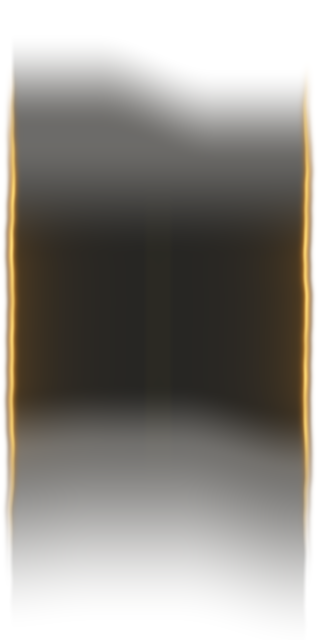
Write a Shadertoy shader that draws this background.

```glsl
// A tall smoky panel fading to white above and below, with two molten gold edges.
// Stacked smooth ramps shape the panel; gradient noise bends the glowing
// filaments, and exponential falloffs add warm light and soft outer shadows.

const vec3 WHITE = vec3(1.0);
const vec3 STONE = vec3(0.425, 0.42, 0.41);
const vec3 CHARCOAL = vec3(0.148, 0.146, 0.138);
const vec3 WARM_LIGHT = vec3(0.17, 0.09, -0.01);
const vec3 AMBER = vec3(0.74, 0.46, 0.12);
const vec3 PALE_GOLD = vec3(1.0, 0.86, 0.47);
const vec3 FRINGE = vec3(0.36, 0.31, 0.27);

float slopeAt(float cell, float seed) {
    return fract(sin(cell * 127.1 + seed * 311.7) * 43758.5) * 2.0 - 1.0;
}

// One-dimensional gradient noise
float gradientNoise(float p, float seed) {
    float cell = floor(p);
    float f = p - cell;
    float blend = f * f * f * (f * (f * 6.0 - 15.0) + 10.0);
    return 2.0 * mix(slopeAt(cell, seed) * f,
                     slopeAt(cell + 1.0, seed) * (f - 1.0), blend);
}

float bell(float d, float width) {
    return exp(-d * d / (width * width));
}

// One inside a range, easing to zero over the given margins
float window(float x, float start, float end, float fadeIn, float fadeOut) {
    return smoothstep(start, start + fadeIn, x)
         * (1.0 - smoothstep(end - fadeOut, end, x));
}

// Vertical fade of the panel; depth runs from the top downwards
vec3 panelColor(float x, float depth) {
    float topDepth = depth - 0.055 * smoothstep(0.3, 0.68, x);
    float lowDepth = depth - 0.04 * smoothstep(0.55, 0.95, x)
                   - 0.012 * (1.0 - smoothstep(0.0, 0.3, x));
    vec3 color = mix(WHITE, STONE, smoothstep(0.05, 0.2, topDepth));
    color = mix(color, CHARCOAL, smoothstep(0.22, 0.4, depth));
    color = mix(color, STONE, smoothstep(0.6, 0.7, lowDepth));
    return mix(color, WHITE, smoothstep(0.66, 0.98, lowDepth));
}

// Horizontal place of a filament at the given depth
float filamentX(float base, float depth, float seed) {
    float lean = 0.006 * (0.5 - depth);
    return base + lean + 0.006 * gradientNoise(depth * 9.0, seed)
         + 0.002 * gradientNoise(depth * 27.0, seed + 5.0);
}

// Adds a gold filament; outward is the signed distance away from the panel
vec3 addFilament(vec3 color, float outward, float depth, float seed) {
    float shadow = bell(outward - 0.011, 0.009)
                 * window(depth, 0.1, 0.93, 0.3, 0.3);
    color = mix(color, FRINGE, 0.5 * shadow);

    float strength = window(depth, 0.09, 0.88, 0.22, 0.3);
    float shimmer = 0.85 + 0.3 * gradientNoise(depth * 14.0, seed + 9.0);
    float halo = bell(outward, 0.014) * strength;
    float core = bell(outward, 0.0065) * strength * shimmer;
    color = mix(color, AMBER, 0.75 * halo);
    return mix(color, PALE_GOLD, clamp(core, 0.0, 1.0));
}

void mainImage(out vec4 fragColor, in vec2 fragCoord) {
    vec2 uv = fragCoord / iResolution.xy;
    float depth = 1.0 - uv.y;
    float leftOut = filamentX(0.038, depth, 1.0) - uv.x;
    float rightOut = uv.x - filamentX(0.956, depth, 2.0);

    // Smoky body with warm light from both sides and a faint central strip
    vec3 color = panelColor(uv.x, depth);
    float inset = max(-max(leftOut, rightOut), 0.0);
    float warmBand = window(depth, 0.27, 0.78, 0.15, 0.2);
    color += WARM_LIGHT * exp(-9.0 * inset) * warmBand;
    float strip = window(uv.x, 0.445, 0.545, 0.02, 0.02);
    color += vec3(0.016, 0.014, 0.0) * strip * warmBand;

    // White surroundings
    float outside = smoothstep(-0.009, 0.009, max(leftOut, rightOut));
    color = mix(color, WHITE, outside);

    // Glowing edges
    color = addFilament(color, leftOut, depth, 1.0);
    color = addFilament(color, rightOut, depth, 2.0);
    fragColor = vec4(clamp(color, 0.0, 1.0), 1.0);
}
```
